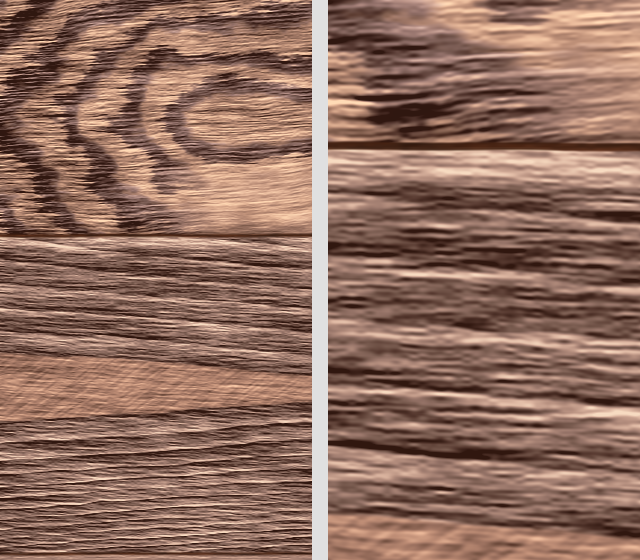
Left, the full canvas; right, a detail of the centre.
A WebGL 1 fragment shader for this texture:

```glsl
precision highp float;
// Two weathered wooden planks split by a dark horizontal seam: the upper one has
// swirling knot figure from warped rings, the lower one raised horizontal growth
// rings. Stretched noise adds embossed fibres, and one tone ramp colours it all.
uniform vec2 u_resolution;

const float SEAM_Y = 0.579;        // joint between the planks
const float FOOT_Y = 0.011;        // joint at the bottom edge
const float SEAM_HALF = 0.002;
const vec2 KNOT = vec2(0.40, 0.785);
const float KNOT_SPACING = 0.093;
const float KNOT_WARP = 0.15;
const float GRAIN = 0.98;          // fibre contrast
const vec2 FIBRE_COARSE = vec2(17.0, 250.0);
const vec2 FIBRE_FINE = vec2(55.0, 430.0);
const vec2 SPECKLE = vec2(190.0, 500.0);

const vec3 PITCH = vec3(0.19, 0.09, 0.06);
const vec3 UMBER = vec3(0.35, 0.23, 0.19);
const vec3 BROWN = vec3(0.47, 0.35, 0.30);
const vec3 TAN   = vec3(0.59, 0.45, 0.40);
const vec3 ROSE  = vec3(0.73, 0.57, 0.50);
const vec3 CREAM = vec3(0.88, 0.72, 0.63);
const vec3 PALE  = vec3(0.98, 0.86, 0.75);
const vec3 SEAM_BROWN = vec3(0.25, 0.12, 0.06);

float hash(vec2 p) {
  return fract(sin(dot(p, vec2(127.1, 311.7))) * 43758.5453);
}

float noise(vec2 p) {
  vec2 i = floor(p), f = fract(p);
  f = f * f * (3.0 - 2.0 * f);
  return mix(mix(hash(i), hash(i + vec2(1.0, 0.0)), f.x),
             mix(hash(i + vec2(0.0, 1.0)), hash(i + 1.0), f.x), f.y);
}

float fbm(vec2 p) {
  float sum = 0.0, amp = 0.5;
  for (int i = 0; i < 4; i++) {
    sum += amp * (noise(p) - 0.5);
    p = p * 2.03 + 17.3;
    amp *= 0.5;
  }
  return sum;
}

// Long thin fibres, centred on zero
float fibre(vec2 p) {
  return 0.5 * noise(p * FIBRE_COARSE) + 0.45 * noise(p * FIBRE_FINE + 9.0)
       + 0.2 * noise(p * SPECKLE + 31.0) - 0.575;
}

// Fibres lit from above, so each has a bright and a dark side
float relief(vec2 p) {
  return fibre(p) - 0.5 * fibre(p + vec2(0.0, 0.0022));
}

// Tone equals the red channel of the ramp stops
vec3 ramp(float tone) {
  vec3 c = mix(PITCH, UMBER, clamp((tone - 0.19) / 0.16, 0.0, 1.0));
  c = mix(c, BROWN, clamp((tone - 0.35) / 0.12, 0.0, 1.0));
  c = mix(c, TAN, clamp((tone - 0.47) / 0.12, 0.0, 1.0));
  c = mix(c, ROSE, clamp((tone - 0.59) / 0.14, 0.0, 1.0));
  c = mix(c, CREAM, clamp((tone - 0.73) / 0.15, 0.0, 1.0));
  return mix(c, PALE, clamp((tone - 0.88) / 0.17, 0.0, 1.0));
}

// Upper plank: ragged dark rings around a knot that opens to the right
vec3 knotPlank(vec2 p) {
  vec2 bent = p + vec2(0.0, 0.03 * fbm(p * vec2(4.0, 5.0)) - 0.06 * p.x);
  float grain = relief(bent);
  vec2 k = p - KNOT;
  k.x *= k.x > 0.0 ? 0.3 : 1.0;
  float r = length(k * vec2(1.0, 1.5));
  r += KNOT_WARP * fbm(p * vec2(8.0, 10.0) + 3.0) * smoothstep(0.02, 0.16, r);
  r += 0.035 * fibre(bent) + 0.03 * fbm(p * vec2(30.0, 55.0));
  float wave = 0.5 + 0.5 * cos(6.2832 * r / KNOT_SPACING);
  float thin = 0.3 * (noise(p * vec2(9.0, 12.0) + 5.0) - 0.5);
  float dark = smoothstep(0.25 + thin, 0.9 + thin, wave) * smoothstep(0.035, 0.07, r);
  float clear = smoothstep(0.24, 0.40, p.x) * (1.0 - smoothstep(0.67, 0.74, p.y));
  dark *= 1.0 - 0.9 * clear;
  float left = 1.0 - smoothstep(0.04, 0.24, p.x);
  float streak = noise(bent * vec2(6.0, 75.0)) - 0.5;
  float tone = 0.70 - 0.31 * dark - 0.09 * left + 0.11 * clear + 0.15 * streak;
  tone += 0.42 * fbm(p * vec2(12.0, 20.0));
  tone += GRAIN * grain * (1.0 + 0.3 * left - 0.5 * clear);
  tone -= 0.26 * (1.0 - smoothstep(0.0, 0.035, p.y - SEAM_Y));
  vec3 warm = mix(vec3(1.03, 1.0, 0.95), vec3(0.98, 0.99, 1.05), dark);
  return ramp(tone) * warm;
}

// Lower plank: rings ridged above and below a broad pale tongue
vec3 ridgedPlank(vec2 p) {
  float warp = 0.016 * (noise(p * vec2(4.0, 9.0)) - 0.5)
             + 0.004 * (noise(p * vec2(28.0, 50.0)) - 0.5);
  float depth = SEAM_Y - p.y;
  float d = depth + warp;
  float above = max(0.205 + 0.09 * p.x - d, 0.0);
  float below = max(d - 0.325 + 0.045 * p.x, 0.0);
  float t = fract(above * 25.0 + below * 20.0 + below * below * 110.0);
  float ringed = smoothstep(0.0, 0.004, above + below);
  float crisp = mix(0.6, 1.0, step(0.0001, below)) * (0.4 + noise(p * vec2(7.0, 40.0)));
  float crest = smoothstep(0.6, 0.88, t) * (1.0 - smoothstep(0.9, 1.0, t));
  float groove = smoothstep(0.92, 1.0, t) + 1.0 - smoothstep(0.0, 0.2, t);
  float rings = 0.43 + 0.18 * t * (1.0 - smoothstep(0.92, 1.0, t))
              + crisp * (0.23 * crest - 0.20 * groove);
  vec2 slant = vec2(p.x + p.y, p.y - 0.7 * p.x);
  float tongue = 0.67 + 0.16 * (noise(slant * vec2(25.0, 210.0)) - 0.5);
  float tone = mix(tongue, rings, ringed);
  tone += 0.36 * fbm(p * vec2(5.0, 26.0));
  tone += GRAIN * mix(0.55, 1.0, ringed) * relief(p + vec2(0.0, 0.5 * warp + 0.04 * p.x));
  tone += 0.20 * (1.0 - smoothstep(0.012, 0.045, depth));
  return ramp(tone) * mix(vec3(1.03, 0.98, 0.93), vec3(0.99, 1.0, 1.01), ringed);
}

void main() {
  vec2 p = gl_FragCoord.xy / u_resolution.y;
  float soft = 1.0 / u_resolution.y;
  vec3 color = mix(ridgedPlank(p), knotPlank(p), smoothstep(-soft, soft, p.y - SEAM_Y));
  color = mix(ramp(0.68 + 0.5 * relief(p)), color, smoothstep(-soft, soft, p.y - FOOT_Y));
  // Shadowed joints
  float wobble = 0.002 * (noise(vec2(p.x * 20.0, 4.0)) - 0.5);
  float gap = min(abs(p.y - SEAM_Y + wobble), abs(p.y - FOOT_Y + wobble) + 0.0005);
  float shade = 1.0 - smoothstep(SEAM_HALF - soft, SEAM_HALF + 2.0 * soft, gap);
  color = mix(color, SEAM_BROWN * (1.0 + fibre(p)), 0.92 * shade);
  gl_FragColor = vec4(clamp(color, 0.0, 1.0), 1.0);
}
```
